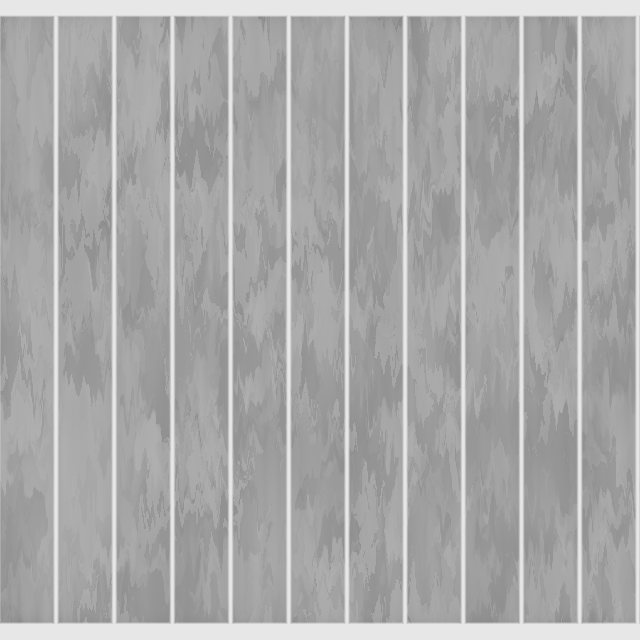
A Shadertoy shader for this texture:

```glsl
// Weathered grey planks: eleven upright boards with pale soft grooves and peeling, streaked paint.

float hash(vec2 p) {
    vec3 q = fract(p.xyx * vec3(0.1031, 0.1030, 0.0973));
    q += dot(q, q.yzx + 33.33);
    return fract((q.x + q.y) * q.z);
}

float noise(vec2 p) {
    vec2 cell = floor(p), f = fract(p);
    f = f * f * (3.0 - 2.0 * f);
    return mix(mix(hash(cell), hash(cell + vec2(1, 0)), f.x),
               mix(hash(cell + vec2(0, 1)), hash(cell + vec2(1, 1)), f.x), f.y);
}

float fbm(vec2 p) {
    float sum = 0.0, amp = 0.5;
    for (int i = 0; i < 5; i++) {
        sum += amp * noise(p);
        p = mat2(1.6, 0.5, -0.5, 1.9) * p + 17.3;
        amp *= 0.5;
    }
    return sum / 0.97;
}

// Overlapping smears of light and dark paint, with edges that run downward
float weatheredPaint(vec2 uv) {
    float tone = 0.642 + 0.09 * (fbm(uv * vec2(7.0, 4.0)) - 0.5);
    tone += 0.035 * (noise(uv * vec2(140.0, 5.0)) - 0.5);
    tone += 0.035 * (noise(uv * vec2(55.0, 3.0) + 40.0) - 0.5);

    float drip = noise(uv * vec2(130.0, 9.0)) + 0.6 * noise(uv * vec2(260.0, 22.0));
    for (int i = 0; i < 7; i++) {
        float layer = float(i);
        float scale = 6.0 * pow(1.4, layer);
        vec2 p = uv + vec2(0.012 * (noise(uv * 28.0 + layer) - 0.5), 0.065 * drip);
        float field = fbm(p * scale * vec2(1.0, 0.5) + layer * 23.7);
        float patchMask = smoothstep(0.565, 0.585, field);
        float fade = smoothstep(0.25, 0.75, noise(uv * vec2(9.0, 6.0) + layer * 11.1));
        float shade = mod(layer, 2.0) < 0.5 ? 0.685 : 0.565;
        shade += 0.03 * (noise(uv * vec2(70.0, 14.0) + layer * 5.0) - 0.5);
        tone = mix(tone, shade, patchMask * mix(0.15, 0.65, fade));

        // Thin shadow along the lifted rim of each smear
        float rim = smoothstep(0.545, 0.57, field) - patchMask;
        tone -= 0.018 * max(rim, 0.0) * fade;
    }
    return tone;
}

void mainImage(out vec4 fragColor, in vec2 fragCoord) {
    vec2 uv = fragCoord / iResolution.xy;
    float tone = weatheredPaint(uv);

    // Slight darkening beside the grooves and the board ends
    float grooveDist = abs(fract(uv.x * 11.0 + 0.537) - 0.5) / 11.0;
    float endDist = min(uv.y - 0.026, 0.975 - uv.y);
    tone -= 0.022 * exp(-grooveDist * 90.0) + 0.035 * exp(-max(endDist, 0.0) * 110.0);

    // Pale grooves and the bands above and below the boards
    float groove = 1.0 - smoothstep(0.0008, 0.0058, grooveDist);
    float band = 1.0 - smoothstep(-0.002, 0.003, endDist);
    tone = mix(tone, 0.905, max(groove, band));

    fragColor = vec4(vec3(tone), 1.0);
}
```
